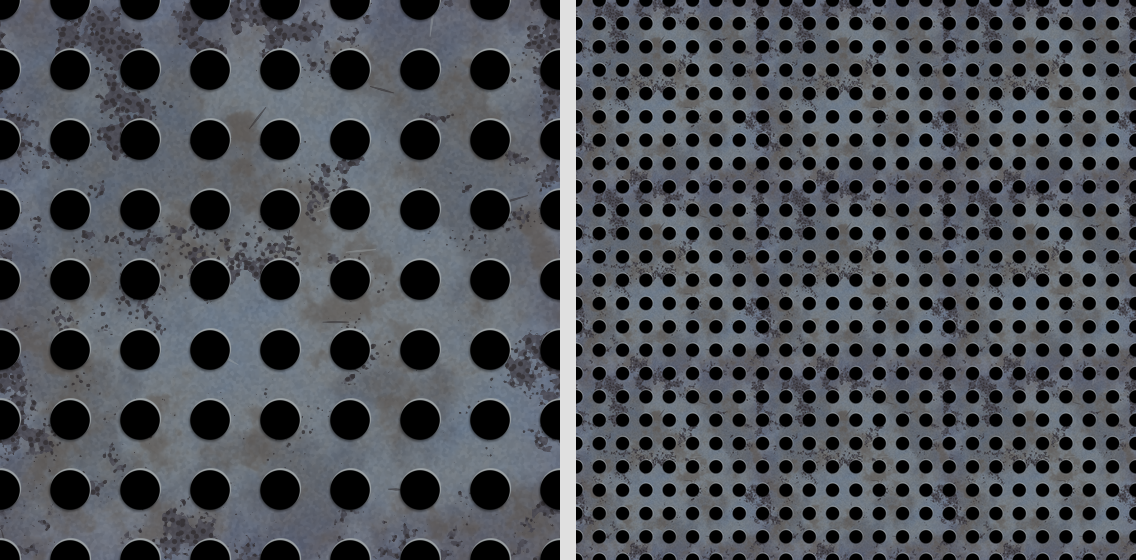
Left: one tile. Right: repeated 3 by 3.
Write a Shadertoy shader that draws this texture.

```glsl
const float HOLES = 8.0;
const float HOLE_RADIUS = 0.283;
const int SCRATCHES = 16;

const vec3 STEEL_DARK = vec3(0.385, 0.405, 0.435);
const vec3 STEEL_LIGHT = vec3(0.450, 0.482, 0.515);
const vec3 CORROSION = vec3(0.285, 0.280, 0.315);
const vec3 RUST = vec3(0.345, 0.325, 0.315);
const vec3 PIT = vec3(0.190, 0.175, 0.185);
const vec3 RIM_LIGHT = vec3(0.630, 0.655, 0.665);

vec2 hash2(vec2 p) {
    vec3 q = fract(p.xyx * vec3(0.1031, 0.1030, 0.0973));
    q += dot(q, q.yzx + 33.33);
    return fract((q.xx + q.yz) * q.zy);
}

// Wrapping cellular noise: x = nearest point distance, y = blended cell value
vec2 cellular(vec2 uv, float cells, float seed) {
    vec2 p = uv * cells;
    vec2 base = floor(p);
    float nearest = 2.0, total = 0.0, weights = 0.0;
    for (int j = -1; j <= 1; j++) {
        for (int i = -1; i <= 1; i++) {
            vec2 cell = base + vec2(i, j);
            vec2 id = mod(cell, cells) + seed * 17.0;
            vec2 toPoint = cell + hash2(id) - p;
            float d2 = dot(toPoint, toPoint);
            float weight = exp(-7.0 * d2);
            nearest = min(nearest, sqrt(d2));
            total += weight * hash2(id + 71.0).x;
            weights += weight;
        }
    }
    return vec2(nearest, total / weights);
}

// Octaves of blended cells, centred on 0.5
float layered(vec2 uv, float cells, float gain, float seed) {
    float sum = 0.0, total = 0.0, amplitude = 1.0;
    for (int i = 0; i < 5; i++) {
        sum += amplitude * (cellular(uv, cells, seed + float(i)).y - 0.5);
        total += amplitude;
        amplitude *= gain;
        cells *= 2.0;
    }
    return 0.5 + 2.0 * sum / total;
}

// Coverage of a disc with a soft border
float disc(vec2 p, float radius, float blur) {
    return 1.0 - smoothstep(-blur, blur, length(p) - radius);
}

// Strength of the worn border, strongest along top and bottom
float borderWear(vec2 uv) {
    vec2 inset = min(uv, 1.0 - uv);
    vec2 wear = 1.0 - smoothstep(vec2(0.0), vec2(0.12, 0.17), inset);
    return max(0.8 * wear.x, wear.y);
}

// Short scattered scratches: x = dark, y = bright
vec2 scratches(vec2 uv, float pixel) {
    vec2 marks = vec2(0.0);
    for (int i = 0; i < SCRATCHES; i++) {
        vec2 id = vec2(float(i) * 3.7, 211.0);
        vec2 shape = hash2(id + 40.0);
        vec2 offset = fract(uv - hash2(id) + 0.5) - 0.5;
        float angle = 6.2832 * shape.x;
        vec2 along = vec2(cos(angle), sin(angle));
        float reach = mix(0.012, 0.038, shape.y);
        float t = clamp(dot(offset, along), -reach, reach);
        float width = 0.0013 * (1.0 - abs(t) / reach);
        float line = 1.0 - smoothstep(width, width + pixel, length(offset - along * t));
        marks = max(marks, line * (i % 3 == 0 ? vec2(0.0, 1.0) : vec2(1.0, 0.0)));
    }
    return marks;
}

vec3 wornSteel(vec2 uv, float pixel) {
    float wear = borderWear(uv);
    float tone = layered(uv, 5.0, 0.6, 1.0);
    float stain = layered(uv, 6.0, 0.7, 11.0);
    float decay = layered(uv, 10.0, 0.75, 23.0);
    float grain = cellular(uv, 190.0, 5.0).y - 0.5;

    // Mottled steel, drifting between blue and brown
    vec3 color = mix(STEEL_DARK, STEEL_LIGHT, smoothstep(0.2, 0.75, tone));
    color += (stain - 0.5) * vec3(0.045, 0.005, -0.055);
    color += wear * vec3(-0.025, -0.035, -0.015) + 0.05 * grain;

    // Rust stains and corroded flakes
    color = mix(color, RUST, 0.55 * smoothstep(0.62, 1.0, stain));
    float flakes = smoothstep(0.86, 0.93, decay + 0.27 * wear);
    color = mix(color, CORROSION + 0.06 * grain, 0.85 * flakes);

    // Pits gather where the surface decays
    float pitSize = 0.36 * smoothstep(0.55, 0.95, decay + 0.12 * wear);
    float pits = 1.0 - smoothstep(pitSize - 0.12, pitSize + 0.06, cellular(uv, 72.0, 37.0).x);
    color = mix(color, PIT, 0.75 * pits * step(0.01, pitSize));

    vec2 marks = scratches(uv, pixel);
    color = mix(color, PIT, 0.55 * marks.x);
    return mix(color, RIM_LIGHT, 0.4 * marks.y);
}

void mainImage(out vec4 fragColor, in vec2 fragCoord) {
    vec2 uv = fragCoord / iResolution.xy;
    float pixel = 1.0 / iResolution.y;
    float blur = 0.75 * HOLES * pixel;
    vec2 p = fract(uv * HOLES + 0.5) - 0.5;

    // Punched holes: shade below, bright lip above, black inside
    vec3 color = wornSteel(uv, pixel);
    color *= 1.0 - 0.4 * disc(p + vec2(0.010, 0.020), HOLE_RADIUS + 0.005, 0.03);
    color = mix(color, RIM_LIGHT, 0.9 * disc(p - vec2(0.012, 0.023), HOLE_RADIUS + 0.006, blur));
    color *= 1.0 - disc(p, HOLE_RADIUS, blur);
    fragColor = vec4(color, 1.0);
}
```
